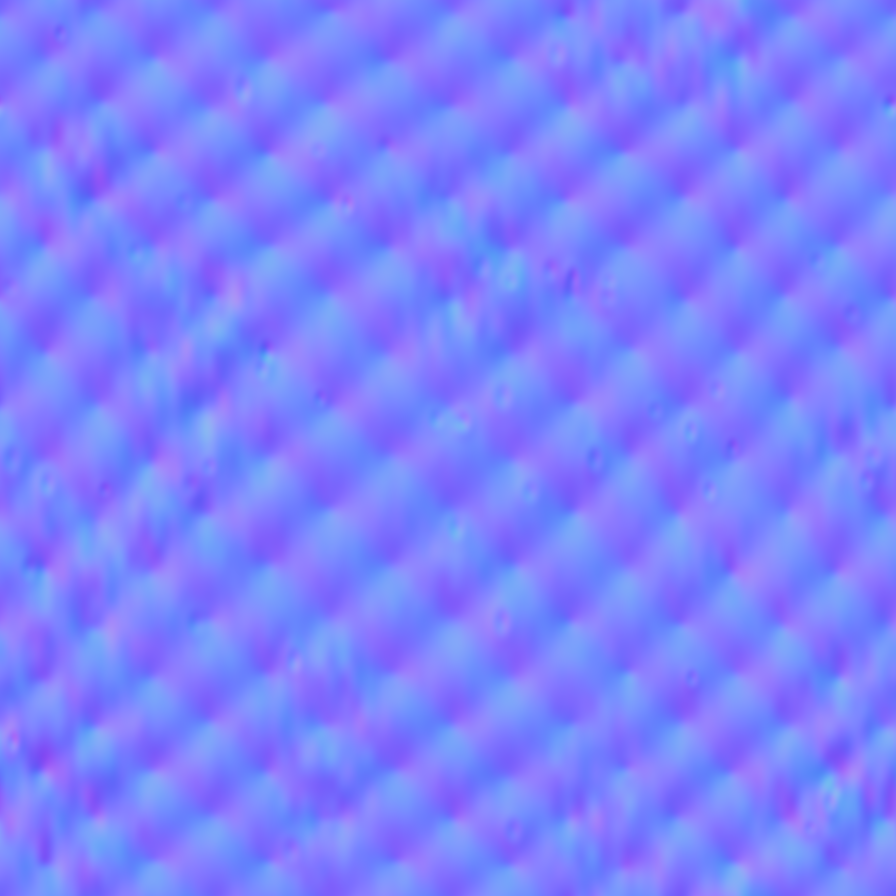
This texture map is drawn by a Shadertoy shader. Its source:

```glsl
const float TAU = 6.28318;

vec2 hash2(vec2 p) {
    vec3 q = fract(p.xyx * vec3(0.1031, 0.1030, 0.0973));
    q += dot(q, q.yzx + 33.33);
    return fract((q.xx + q.yz) * q.zy);
}

// Value noise that wraps every "period" cells
float noise(vec2 p, vec2 period) {
    vec2 i = floor(p), f = fract(p);
    f = f * f * (3.0 - 2.0 * f);
    vec2 a = mod(i, period), b = mod(i + 1.0, period);
    return mix(mix(hash2(a).x, hash2(vec2(b.x, a.y)).x, f.x),
               mix(hash2(vec2(a.x, b.y)).x, hash2(b).x, f.x), f.y);
}

// Independent slope noise for each axis, centred on zero
vec2 slopeNoise(vec2 uv, vec2 cells) {
    return vec2(noise(uv * cells, cells),
                noise(uv * cells + cells * 0.5 + 0.37, cells)) - 0.5;
}

// Profile of one diagonal family, a little steeper at the crease
float crease(float phase) {
    return sin(phase) + 0.10 * sin(2.0 * phase);
}

// Staggered pillows, 8 columns by 9 rows; red is stored with x flipped
vec2 weaveSlope(vec2 uv) {
    vec2 drift = vec2(0.48, 0.36) + vec2(0.12, 0.15) * cos(TAU * (uv - vec2(0.68, 0.72)));
    vec2 q = uv * vec2(8.0, 9.0) - drift + 0.12 * slopeNoise(uv, vec2(9.0));

    float rising = 0.118 * crease(TAU * (q.x - q.y));
    float falling = 0.108 * crease(TAU * (q.x + q.y));
    vec2 slope = vec2(0.68 * (rising + falling), rising - falling);
    slope *= 0.75 + 0.4 * noise(uv * 6.0, vec2(6.0));

    // Sharp pinch at the nearest pit
    vec2 pit = q - round(q);
    vec2 other = q - 0.5 - round(q - 0.5);
    if (dot(other, other) < dot(pit, pit)) pit = other;
    float r2 = dot(pit, pit);
    float strength = 0.2 + noise(uv * 17.0, vec2(17.0));
    float pinch = 0.9 * exp(-40.0 * r2) + 2.8 * strength * exp(-160.0 * r2);
    return slope + vec2(0.8, -1.0) * pit * pinch;
}

// Small oval dents, denser in the band above the middle
vec2 dentSlope(vec2 uv) {
    vec2 slope = vec2(0.0);
    for (int i = 0; i < 52; i++) {
        vec2 centre = hash2(vec2(float(i), 7.0));
        vec2 shape = hash2(vec2(float(i), 19.0));
        if (i < 28) centre.y = mix(0.42, 0.72, centre.y);
        vec2 d = fract(uv - centre + 0.5) - 0.5;
        d /= mix(0.007, 0.011, shape.x) * vec2(1.0, 1.1 + 0.6 * shape.y);
        float r2 = dot(d, d);
        slope += vec2(d.x, -d.y) * (1.0 - 0.9 * r2) * exp(-r2) * mix(0.22, 0.46, shape.y);
    }
    return slope;
}

void mainImage(out vec4 fragColor, in vec2 fragCoord) {
    vec2 uv = fragCoord / iResolution.xy;
    vec2 slope = weaveSlope(uv) + dentSlope(uv);

    // Broad unevenness, then vertical fibre streaks gathered in patches
    slope += 0.08 * slopeNoise(uv, vec2(14.0, 12.0));
    float wear = smoothstep(0.4, 0.85, noise(uv * 7.0 + 0.4, vec2(7.0)));
    slope += (0.08 + 0.24 * wear) * slopeNoise(uv, vec2(72.0, 36.0));

    // Pack the tilted unit normal into colour
    slope += vec2(-0.02, 0.015);
    vec3 normal = vec3(slope, sqrt(max(0.0, 1.0 - dot(slope, slope))));
    fragColor = vec4(0.5 + 0.5 * normal, 1.0);
}
```
